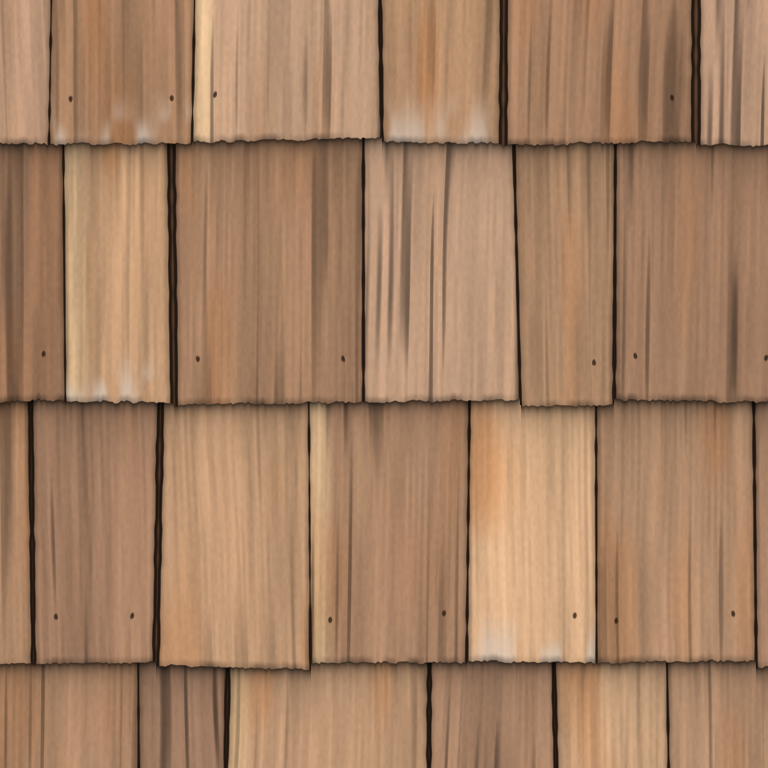
Give the GLSL for this texture, as a WebGL 1 fragment shader.

```glsl
precision highp float;
uniform vec2 u_resolution;

const float COURSE = 0.34;        // exposed height of one course
const float FIRST_EDGE = 0.186;   // depth of the top course's lower edge
const float PER_WIDTH = 5.1;      // mean shingles across
const float SOFT = 0.0013;        // edge smoothing

const vec3 UMBER = vec3(0.57, 0.41, 0.29);
const vec3 TAN = vec3(0.84, 0.68, 0.53);
const vec3 GREY = vec3(0.66, 0.53, 0.45);
const vec3 RUST = vec3(0.72, 0.46, 0.27);
const vec3 SAPWOOD = vec3(0.88, 0.74, 0.57);
const vec3 BLEACH = vec3(0.84, 0.78, 0.73);
const vec3 GAP_DARK = vec3(0.13, 0.09, 0.065);
const vec3 GAP_WOOD = vec3(0.38, 0.27, 0.19);

struct Shingle {
  vec2 id;       // index across, course
  float left;    // distance from the left side
  float right;   // distance from the right side
};

float hash(vec2 p) {
  vec3 q = fract(p.xyx * vec3(0.1031, 0.1030, 0.0973));
  q += dot(q, q.yzx + 33.33);
  return fract((q.x + q.y) * q.z);
}

float noise(vec2 p) {
  vec2 i = floor(p);
  vec2 f = fract(p);
  f = f * f * (3.0 - 2.0 * f);
  return mix(mix(hash(i), hash(i + vec2(1.0, 0.0)), f.x),
             mix(hash(i + vec2(0.0, 1.0)), hash(i + vec2(1.0, 1.0)), f.x), f.y);
}

// Evenly spread per-shingle value, so tones stay balanced
float spread(vec2 id, vec2 stepSize) {
  return fract(dot(id, stepSize) + 0.31);
}

// Slightly tilted joint between two shingles, in shingle widths
float joint(float index, float row, float y) {
  vec2 id = vec2(index, row) + 11.0;
  float tilt = (hash(id + 40.0) - 0.5) * 0.28;
  return index + 0.56 * (hash(id) - 0.5) + tilt * (y - 0.5 + (row - 1.0) * COURSE);
}

float gapHalfWidth(float index, float row) {
  float h = hash(vec2(index, row) + 73.0);
  return 0.0013 + 0.0055 * h * h * h;
}

Shingle findShingle(vec2 p, float row) {
  float u = p.x * PER_WIDTH - 0.5 + 0.27 * row;
  float i = floor(u);
  if (u < joint(i, row, p.y)) i -= 1.0;
  else if (u >= joint(i + 1.0, row, p.y)) i += 1.0;
  float left = (u - joint(i, row, p.y)) / PER_WIDTH - gapHalfWidth(i, row);
  float right = (joint(i + 1.0, row, p.y) - u) / PER_WIDTH - gapHalfWidth(i + 1.0, row);
  return Shingle(vec2(i, row), left, right);
}

// Depth of the rough sawn lower edge
float lowerEdge(Shingle s, float x) {
  float level = (hash(s.id + 21.0) - 0.5) * 0.009;
  float slope = (hash(s.id + 22.0) - 0.5) * 0.05;
  float rough = 0.003 * noise(vec2(x * 80.0, s.id.y)) + 0.0025 * noise(vec2(x * 260.0, s.id.y));
  return FIRST_EDGE + s.id.y * COURSE + level + slope * (s.left - s.right) * 0.5 + rough - 0.003;
}

vec3 woodGrain(vec3 base, vec2 p, float seed, float wear) {
  vec2 g = p + vec2(seed * 7.0, seed * 3.0);
  g.x += (seed - 0.5) * 0.06 * p.y + 0.008 * noise(vec2(g.x * 9.0, g.y * 5.0));
  float broad = noise(g * vec2(17.0, 1.6));
  float streak = noise(g * vec2(72.0, 2.6));
  float fine = noise(g * vec2(235.0, 9.0));
  float fleck = noise(g * vec2(330.0, 150.0));
  float stain = smoothstep(0.55, 0.95, noise(g * vec2(25.0, 4.5) + 31.0));
  float crack = smoothstep(0.66, 0.96, noise(g * vec2(125.0, 3.5) + 57.0));
  vec3 c = mix(base, RUST, stain * (1.0 - wear) * 0.45);
  c *= 0.76 + 0.16 * broad + 0.14 * streak + 0.13 * fine + 0.05 * fleck;
  return c * (1.0 - crack * (0.12 + 0.32 * wear));
}

float nailHole(Shingle s, float height) {
  float side = step(s.right, s.left);
  float h = hash(s.id + 90.0 + side);
  vec2 d = vec2(min(s.left, s.right) - 0.017 - 0.012 * h, height - 0.04 - 0.025 * h);
  return step(0.5, h) * (1.0 - smoothstep(0.0013, 0.0036, length(d * vec2(1.0, 0.65))));
}

vec3 shadeShingle(Shingle s, vec2 p, float height) {
  float tone = spread(s.id, vec2(0.618, 0.37));
  float greyness = spread(s.id, vec2(0.414, 0.73));
  float seed = hash(s.id + 5.0);
  vec3 base = mix(mix(UMBER, TAN, tone), GREY, greyness * 0.65);
  float sap = step(0.72, hash(s.id + 15.0)) * (1.0 - smoothstep(0.012, 0.034, s.left));
  base = mix(base, SAPWOOD, sap * 0.75);
  vec3 c = woodGrain(base, p, seed, greyness);

  // Weathered lower end
  float patches = noise(p * vec2(65.0, 22.0) + seed * 9.0);
  float bleached = step(0.7, hash(s.id + 33.0)) * (1.0 - smoothstep(0.0, 0.075, height));
  c = mix(c, BLEACH, bleached * smoothstep(0.3, 0.8, patches) * 0.65);
  c *= 1.0 - 0.4 * patches * (1.0 - smoothstep(0.0, 0.011, height));
  c = mix(c, GAP_DARK, 0.75 * nailHole(s, height));

  // Worn sides and the gap beside them
  float inside = min(s.left, s.right) + 0.0016 * (noise(vec2(p.x * 20.0, p.y * 55.0)) - 0.5);
  c *= mix(0.82, 1.0, smoothstep(0.0, 0.007, inside));
  vec3 gap = mix(GAP_DARK, GAP_WOOD, smoothstep(0.002, 0.007, -inside));
  return mix(gap, c, smoothstep(-SOFT, SOFT, inside));
}

void main() {
  vec2 p = gl_FragCoord.xy / u_resolution;
  float depth = 1.0 - p.y;
  vec3 color = GAP_DARK;
  // Lay courses from the bottom up, each shading the one below
  for (int i = 0; i < 4; i++) {
    Shingle s = findShingle(p, 3.0 - float(i));
    float below = depth - lowerEdge(s, p.x);
    float drop = max(below, 0.0);
    color *= (1.0 - 0.68 * exp(-drop / 0.007)) * (1.0 - 0.2 * exp(-drop / 0.035));
    color = mix(shadeShingle(s, p, -below), color, smoothstep(-SOFT, SOFT, below));
  }
  gl_FragColor = vec4(color, 1.0);
}
```
